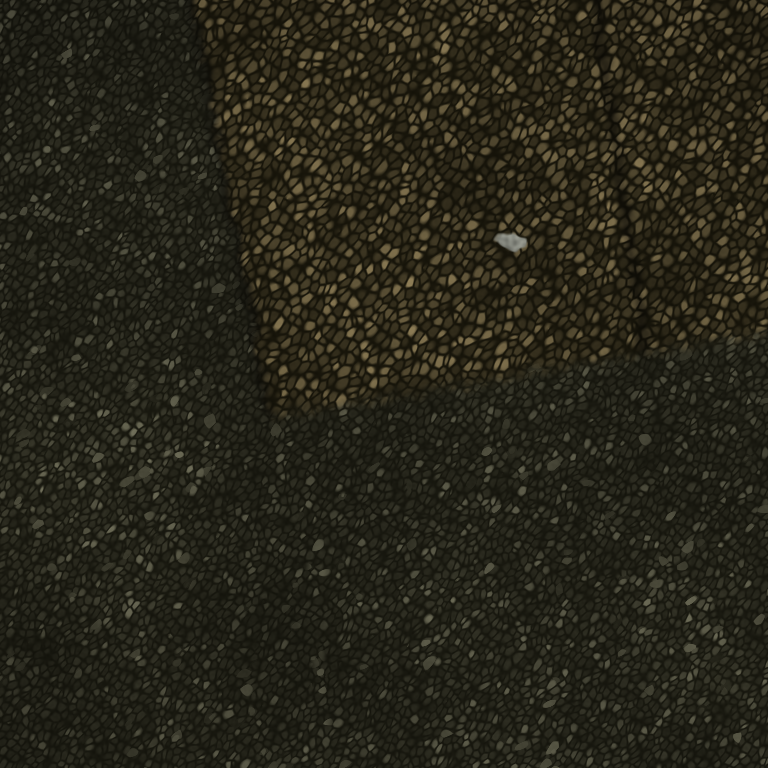
This texture is drawn by a Shadertoy shader. Its source:

```glsl
// Worn dark asphalt with a corner of browner, coarser gravel laid into it.
// Both are stretched cellular stones, shaded by their gaps and random tones;
// gradient noise bends the grain, frays the patch border and stains the ground.

const float GRAVEL_CELLS = 78.0;
const float ASPHALT_CELLS = 98.0;
const float CHIP_CELLS = 66.0;
const vec2 GRAIN_DIR = vec2(0.60, 0.80);      // long axis of most stones
const vec2 CHIP_DIR = vec2(0.80, 0.60);
const vec2 GRAIN_SQUEEZE = vec2(0.80, 1.22);  // along, across the long axis

const vec2 PATCH_CORNER = vec2(0.352, 0.455);
const vec2 PATCH_LEFT_NORMAL = vec2(0.982, 0.188);
const vec2 PATCH_BOTTOM_NORMAL = vec2(-0.169, 0.986);
const vec2 SEAM_POINT = vec2(0.812, 0.740);
const vec2 SEAM_NORMAL = vec2(0.990, 0.143);
const vec2 PEBBLE_POS = vec2(0.666, 0.685);
const vec2 PEBBLE_RADII = vec2(0.021, 0.011);

const vec3 GRAVEL_DARK = vec3(0.074, 0.066, 0.030);
const vec3 GRAVEL_LIGHT = vec3(0.470, 0.415, 0.285);
const vec3 ASPHALT_DARK = vec3(0.072, 0.071, 0.042);
const vec3 ASPHALT_LIGHT = vec3(0.435, 0.430, 0.350);
const vec3 PEBBLE_COLOR = vec3(0.590, 0.600, 0.560);

vec2 hash2(vec2 p) {
    vec3 q = fract(p.xyx * vec3(0.1031, 0.1030, 0.0973));
    q += dot(q, q.yzx + 33.33);
    return fract((q.xx + q.yz) * q.zy);
}

float cornerSlope(vec2 cell, vec2 offset) {
    float angle = 6.2832 * hash2(cell + 71.0).x;
    return dot(vec2(cos(angle), sin(angle)), offset);
}

// Gradient noise, roughly -0.7 to 0.7
float noise(vec2 p) {
    vec2 i = floor(p), f = fract(p);
    vec2 u = f * f * f * (f * (f * 6.0 - 15.0) + 10.0);
    vec2 e = vec2(0.0, 1.0);
    return mix(mix(cornerSlope(i, f), cornerSlope(i + e.yx, f - e.yx), u.x),
               mix(cornerSlope(i + e, f - e), cornerSlope(i + 1.0, f - 1.0), u.x), u.y);
}

float fbm(vec2 p) {
    return noise(p) + 0.5 * noise(p * 2.1 + 17.0) + 0.25 * noise(p * 4.3 + 41.0);
}

// Packed rounded stones: x = soft coverage, y = random tone of the stone
vec2 stones(vec2 p, float cells, vec2 dir) {
    vec2 q = vec2(dot(p, dir), dot(p, vec2(-dir.y, dir.x)));
    q = q * GRAIN_SQUEEZE * cells + 200.0;
    vec2 base = floor(q);
    float nearest = 9.0, second = 9.0, tone = 0.0;
    for (int y = -1; y <= 1; y++) {
        for (int x = -1; x <= 1; x++) {
            vec2 cell = base + vec2(x, y);
            vec2 center = cell + 0.1 + 0.8 * hash2(cell);
            vec2 traits = hash2(cell + 137.0);
            float d = length(q - center) - 0.22 * traits.x;
            if (d < nearest) {
                second = nearest;
                nearest = d;
                tone = traits.y;
            } else {
                second = min(second, d);
            }
        }
    }
    float gap = smoothstep(0.0, 0.42, second - nearest);
    float dome = 1.0 - smoothstep(0.12, 0.72, nearest);
    return vec2(gap * dome, tone);
}

void mainImage(out vec4 fragColor, in vec2 fragCoord) {
    vec2 p = fragCoord / iResolution.xy;
    vec2 bent = p + 0.006 * vec2(noise(p * 22.0), noise(p * 22.0 + 50.0));
    float stain = fbm(p * 4.0 + 9.0);
    float grit = noise(p * 170.0) + 0.6 * noise(p * 260.0 + 31.0);

    // Patch border and seams
    float fray = 0.010 * noise(p * 28.0) + 0.006 * noise(p * 70.0);
    float leftSide = dot(p - PATCH_CORNER, PATCH_LEFT_NORMAL) + fray;
    float bottomSide = dot(p - PATCH_CORNER, PATCH_BOTTOM_NORMAL) + fray;
    float gravel = smoothstep(-0.008, 0.010, leftSide) * smoothstep(-0.014, 0.016, bottomSide);
    float innerSeam = abs(dot(p - SEAM_POINT, SEAM_NORMAL) + fray);
    float seam = 0.36 * (1.0 - smoothstep(0.0, 0.013, innerSeam));
    seam = max(seam, 0.32 * (1.0 - smoothstep(0.0, 0.014, abs(leftSide))));
    seam *= smoothstep(-0.02, 0.02, bottomSide);

    // Gravel: dense, evenly lit stones
    vec2 stone = stones(bent, GRAVEL_CELLS, GRAIN_DIR);
    float gravelTone = stone.x * (0.21 + 0.58 * stone.y * stone.y + 0.18 * stone.y);
    gravelTone *= 1.0 + 0.30 * stain;
    gravelTone += 0.03 + 0.035 * grit;

    // Asphalt: fine dull grains with scattered pale chips
    stone = stones(bent + 3.7, ASPHALT_CELLS, GRAIN_DIR);
    float asphaltTone = stone.x * (0.11 + 0.20 * stone.y + 0.42 * pow(stone.y, 9.0));
    vec2 chip = stones(bent + 8.3, CHIP_CELLS, CHIP_DIR);
    float trail = exp(-pow((p.x - 0.41 - 0.02 * noise(p * 9.0)) / 0.012, 2.0));
    trail *= 1.0 - smoothstep(0.25, 0.32, p.y);
    float rarity = 0.93 - 0.04 * stain - 0.22 * trail;
    float chipTone = smoothstep(rarity, 1.03, chip.y) * smoothstep(0.15, 0.85, chip.x);
    asphaltTone = max(asphaltTone, 0.85 * chipTone);
    asphaltTone *= 1.0 + 0.35 * stain;
    asphaltTone += 0.045 + 0.05 * grit;

    vec3 asphaltColor = mix(ASPHALT_DARK, ASPHALT_LIGHT, asphaltTone);
    vec3 gravelColor = mix(GRAVEL_DARK, GRAVEL_LIGHT, gravelTone);
    vec3 color = mix(asphaltColor, gravelColor, gravel) * (1.0 - seam);

    // Broad shade, deepest toward the upper corners
    float shade = smoothstep(0.45, 0.95, length((p - vec2(0.55, 0.42)) * vec2(0.9, 1.0)));
    color *= 1.04 - 0.26 * shade + 0.10 * stain;

    // One pale pebble with an uneven rim
    vec2 r = (p - PEBBLE_POS) * mat2(0.97, -0.24, 0.24, 0.97) / PEBBLE_RADII;
    float rim = length(r) + 0.45 * noise(p * 75.0);
    float pebbleShade = 0.88 + 0.30 * noise(p * 120.0) + 0.10 * r.y;
    color = mix(color, PEBBLE_COLOR * pebbleShade, 1.0 - smoothstep(0.75, 1.08, rim));

    fragColor = vec4(color, 1.0);
}
```
